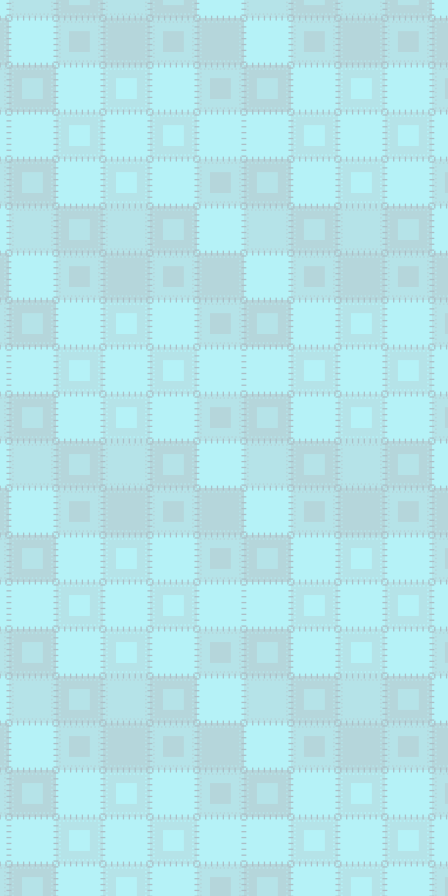
Give the GLSL for this pattern, as a Shadertoy shader.

```glsl
// Stitched patchwork of pale aqua squares, some with a smaller square inside
#define CELLS_ACROSS 9.533
#define GRID_SHIFT vec2(0.19, 0.385)
#define INNER_HALF 0.222
#define TICKS_PER_SIDE 8.0
#define TICK_HALF vec2(0.014, 0.052)
#define DOTS_PER_SIDE 10.0
#define DOT_RING 0.415
#define DOT_RADIUS 0.017
#define LIGHT vec3(0.71, 0.95, 0.97)
#define MID vec3(0.71, 0.89, 0.91)
#define GREY vec3(0.71, 0.84, 0.86)
#define THREAD vec3(0.67, 0.75, 0.78)

// Five by five block, top row first; each patch is outer * 3 + inner shade
const int PATCHES[25] = int[25](
    0, 5, 8, 5, 8,
    7, 0, 3, 0, 5,
    0, 3, 0, 3, 0,
    7, 0, 3, 0, 5,
    4, 7, 4, 7, 0);

vec3 shade(int index) {
    return index == 0 ? LIGHT : index == 1 ? MID : GREY;
}

// Share of a pixel that lies within a band of the given half width
float band(float d, float halfWidth, float px) {
    float overlap = min(d + 0.5 * px, halfWidth) - max(d - 0.5 * px, -halfWidth);
    return clamp(overlap / px, 0.0, 1.0);
}

// Short threads crossing a seam: x runs along the seam, y across it
float seamTicks(vec2 q, float px) {
    float along = (fract(q.x * TICKS_PER_SIDE) - 0.5) / TICKS_PER_SIDE;
    float across = fract(q.y + 0.5) - 0.5;
    return band(along, TICK_HALF.x, px) * band(across, TICK_HALF.y, px);
}

// Square ring of round stitches just inside the patch
float dotRing(vec2 f, float px) {
    float spacing = 2.0 * DOT_RING / DOTS_PER_SIDE;
    vec2 k = floor(f / spacing + 0.5);
    float onRing = 1.0 - step(0.25, abs(max(abs(k.x), abs(k.y)) - 0.5 * DOTS_PER_SIDE));
    return onRing * clamp((DOT_RADIUS - length(f - k * spacing)) / px + 0.5, 0.0, 1.0);
}

void mainImage(out vec4 fragColor, in vec2 fragCoord) {
    float px = CELLS_ACROSS / iResolution.x;
    vec2 p = vec2(fragCoord.x, iResolution.y - fragCoord.y) * px - GRID_SHIFT;
    vec2 cell = floor(p);
    vec2 f = p - cell - 0.5;

    // Patch and inner square
    ivec2 id = ivec2(mod(cell + 0.5, 5.0));
    int code = PATCHES[id.y * 5 + id.x];
    int outer = code / 3;
    int inner = code % 3;
    vec3 color = shade(outer);
    float square = band(f.x, INNER_HALF, px) * band(f.y, INNER_HALF, px);
    color = mix(color, shade(inner), square);

    // Dotted stitching on the darker patches
    int trim = inner != outer ? inner : 3 - outer;
    if (outer > 0) color = mix(color, shade(trim), dotRing(f, px));

    // Threads over the seams
    float ticks = max(seamTicks(p, px), seamTicks(p.yx, px));
    color = mix(color, THREAD, ticks);

    fragColor = vec4(color, 1.0);
}
```
